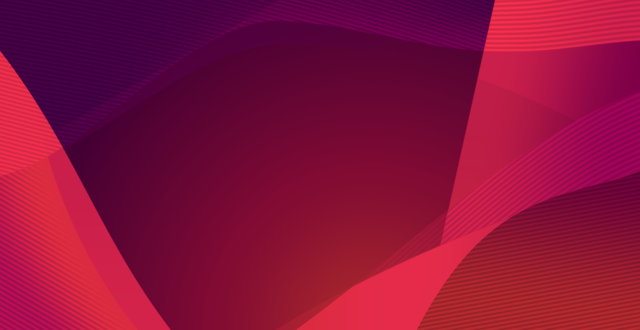
This background is drawn by a WebGL 1 fragment shader. Its source:

```glsl
precision highp float;
// Overlapping translucent ribbons in crimson and violet over a warm radial glow.
// Each ribbon is bounded by a smooth curve, tinted by a gradient and
// engraved with a family of fine lines that follow its edge.

uniform vec2 u_resolution;

const float ASPECT = 1.94;
const float LINE_COUNT = 78.0;      // fine lines per canvas height
const float LINE_DEPTH = 0.09;
const vec2 GLOW_CENTER = vec2(0.58, 0.0);

const vec3 EMBER = vec3(0.66, 0.15, 0.17);
const vec3 WINE = vec3(0.50, 0.04, 0.20);
const vec3 PLUM = vec3(0.27, 0.00, 0.20);
const vec3 VIOLET = vec3(0.23, 0.00, 0.25);
const vec3 ORCHID = vec3(0.42, 0.00, 0.30);
const vec3 MAGENTA = vec3(0.60, 0.01, 0.34);
const vec3 BERRY = vec3(0.50, 0.00, 0.28);
const vec3 ROSE = vec3(0.79, 0.12, 0.29);
const vec3 SCARLET = vec3(0.90, 0.17, 0.29);
const vec3 CORAL = vec3(0.86, 0.17, 0.25);

// Cubic through four values evenly spaced over t = 0..1
float cubic(float t, vec4 v) {
  float s = t * 3.0;
  float a = s - 1.0, b = s - 2.0, c = s - 3.0;
  return -a * b * c / 6.0 * v.x + s * b * c / 2.0 * v.y
       - s * a * c / 2.0 * v.z + s * a * b / 6.0 * v.w;
}

// Soft-edged step, one pixel wide on either side
float inside(float d) {
  float px = 1.0 / u_resolution.y;
  return smoothstep(-px, px, d);
}

// Brightness factor of a line family; fades when too fine to resolve
float engrave(float coord, float strength) {
  float fade = 1.0 - smoothstep(0.25, 0.5, LINE_COUNT / u_resolution.y);
  return 1.0 + LINE_DEPTH * strength * fade * sin(6.28318 * LINE_COUNT * coord);
}

// Crest of the upper veil
float veilCrest(float x) {
  return 0.457 + 0.480 * smoothstep(-0.039, 0.436, x)
       - 0.093 * smoothstep(0.423, 0.78, x)
       + 0.035 * smoothstep(0.807, 1.03, x);
}

// Lower arc of the veil
float veilArc(float x) {
  float fall = max(x - 0.443, 0.0);
  return 0.470 + 0.394 * smoothstep(-0.039, 0.443, x) - 1.107 * fall * fall;
}

void main() {
  vec2 uv = gl_FragCoord.xy / u_resolution;
  float x = uv.x, y = uv.y;

  // Signed distances, positive inside each shape
  float crest = y - veilCrest(x);
  float arc = y - veilArc(x);
  float leftSail = (cubic(y, vec4(0.267, 0.159, 0.064, -0.07)) - x) * ASPECT;
  float leftFold = (cubic(y, vec4(0.215, 0.111, 0.055, 0.02)) - x) * ASPECT;
  float rightPane = (x - 0.6875 - 0.1145 * (y - 0.25)) * ASPECT;
  float ribbonTop = cubic((x - 0.462) / 0.538, vec4(0.0, 0.273, 0.538, 0.722)) - y;
  float ribbonLow = cubic((x - 0.430) / 0.570, vec4(0.0, 0.197, 0.351, 0.482)) - y;
  float corner = cubic((x - 0.651) / 0.349, vec4(0.0, 0.298, 0.414, 0.482)) - y;
  float aboveCrest = inside(crest);

  // Radial background
  float glow = length((uv - GLOW_CENTER) * vec2(ASPECT, 1.0));
  vec3 col = mix(EMBER, WINE, smoothstep(0.0, 0.55, glow));
  col = mix(col, PLUM, clamp((glow - 0.5) / 0.53, 0.0, 1.0));

  // Upper veil: a thin tint between the curves, then the engraved violet sheet
  float tint = 0.5 * (1.0 - smoothstep(0.35, 0.75, x));
  col = mix(col, mix(VIOLET, ORCHID, 0.6), inside(arc) * tint);
  float sheen = exp(-max(crest, 0.0) * 9.0) * smoothstep(0.05, 0.6, x);
  float fold = inside(x - 0.26 - (y - 0.80) * 0.88);
  vec3 sheet = mix(VIOLET, ORCHID, clamp(0.15 + 0.75 * sheen + 0.22 * fold, 0.0, 1.0));
  sheet = mix(sheet, VIOLET, 0.5 * smoothstep(0.60, 0.78, x) * smoothstep(0.88, 1.0, y));
  sheet *= engrave(y + 0.22 * x * x + 0.3 * x, 1.3);
  col = mix(col, sheet, aboveCrest);

  // Right pane: rose at its straight edge, berry further right
  vec3 pane = mix(ROSE, BERRY, smoothstep(0.05, 0.5, rightPane));
  pane = mix(pane, CORAL, 0.5 * (1.0 - smoothstep(0.25, 0.6, y)));
  pane *= 1.0 - 0.06 * inside(-arc);
  vec3 paneTop = mix(SCARLET, ROSE, smoothstep(0.0, 0.45, rightPane));
  paneTop *= engrave(crest * (1.3 - 0.5 * x), 1.0);
  pane = mix(pane, paneTop, aboveCrest);
  float paneMask = inside(rightPane) * inside(-ribbonLow);
  col = mix(col, pane, paneMask);

  // Diagonal ribbon, faint outside the pane and vivid within it
  vec3 ribbon = mix(ROSE, MAGENTA, smoothstep(0.72, 0.98, x));
  ribbon *= engrave(ribbonTop * 0.75 + 0.1 * x, 1.0);
  float ribbonMask = inside(ribbonTop) * inside(-ribbonLow);
  col = mix(col, ribbon, ribbonMask * mix(0.28, 0.9, inside(rightPane)));

  // Bright lower ribbon, with a pale sliver where its edges cross
  float lowMask = inside(ribbonLow);
  col = mix(col, CORAL, 0.22 * lowMask * inside(-ribbonTop));
  vec3 flame = mix(CORAL, SCARLET, smoothstep(0.46, 0.6, x));
  flame = mix(flame, ROSE, smoothstep(0.66, 0.85, x));
  col = mix(col, flame, lowMask * inside(ribbonTop));

  // Engraved lower right corner
  vec3 ground = mix(EMBER, PLUM + vec3(0.13, 0.0, 0.02), smoothstep(0.05, 0.55, y + 0.25 * (x - 0.8)));
  ground *= engrave(y - 0.35 * x, 1.2);
  col = mix(col, ground, inside(corner));

  // Left sail: scarlet above the veil, magenta fading to coral at the fold
  vec3 sail = mix(ROSE, SCARLET, 0.35 * (1.0 - smoothstep(0.0, 0.5, y)));
  vec3 inner = mix(CORAL, mix(ROSE, MAGENTA, 0.6), smoothstep(0.04, 0.30, leftFold));
  inner *= engrave(0.8 * y + 0.9 * x, 1.1 * smoothstep(0.0, 0.15, leftFold));
  sail = mix(sail, inner, inside(leftFold));
  sail = mix(sail, SCARLET * engrave(y + 0.5 * x, 0.9), aboveCrest * 0.9);
  col = mix(col, sail, inside(leftSail));

  gl_FragColor = vec4(clamp(col, 0.0, 1.0), 1.0);
}
```
